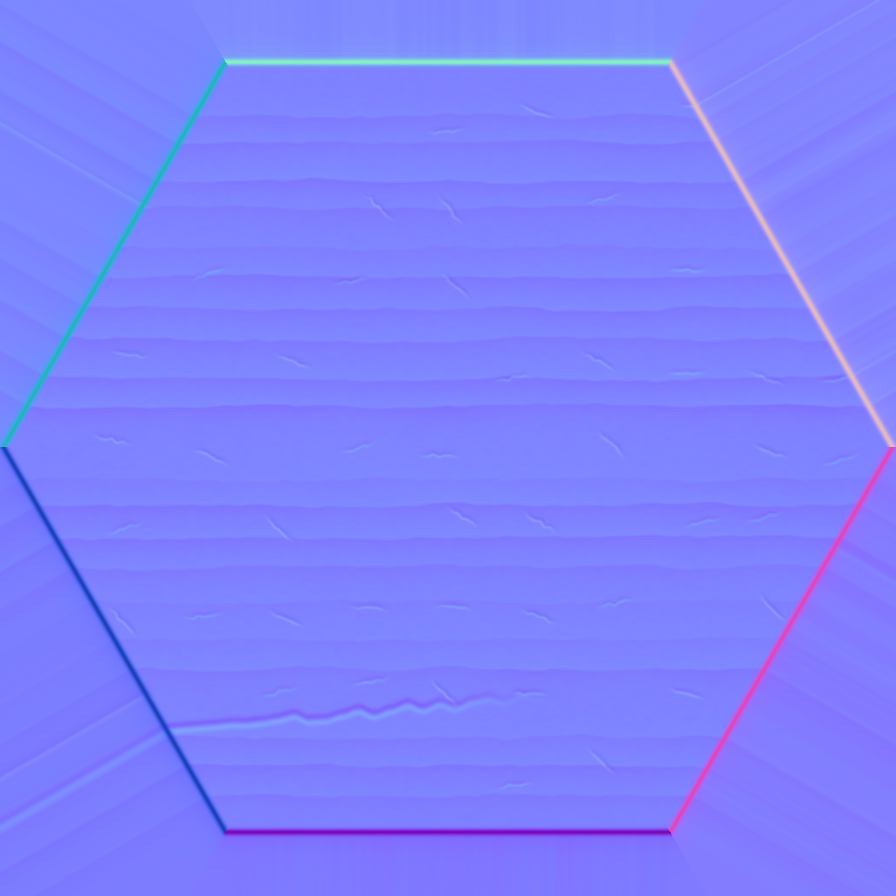
Give the GLSL for this texture map, as a Shadertoy shader.

```glsl
const float APOTHEM = 0.4297;
const float HALF_SIDE = 0.2480;
const vec2 CENTER = vec2(0.5, 0.501);
const float RIM_WIDTH = 0.0036;
const float RIM_SLOPE = 0.95;
const float LEDGE_SLOPE = 0.105;
const float CHIP_CELLS = 11.0;
const vec2 BASE_TILT = vec2(-0.006, 0.026);
const vec2 CRACK_START = vec2(0.185, 0.186);
const vec2 CRACK_END = vec2(0.64, 0.224);

// Height and strength of each horizontal ledge
const int LEDGE_COUNT = 20;
const vec2 LEDGES[LEDGE_COUNT] = vec2[](
    vec2(0.870, 0.7), vec2(0.841, 0.9), vec2(0.798, 1.0), vec2(0.770, 0.7),
    vec2(0.724, 0.5), vec2(0.691, 1.0), vec2(0.656, 1.0), vec2(0.621, 0.9),
    vec2(0.577, 1.0), vec2(0.547, 1.2), vec2(0.465, 0.5), vec2(0.436, 1.0),
    vec2(0.401, 1.0), vec2(0.367, 0.8), vec2(0.328, 0.4), vec2(0.286, 0.5),
    vec2(0.254, 0.9), vec2(0.177, 0.7), vec2(0.146, 0.9), vec2(0.111, 0.7));

float hash(vec2 p) {
    p = fract(p * vec2(0.1031, 0.1137));
    p += dot(p, p.yx + 33.33);
    return fract((p.x + p.y) * p.x * 17.0);
}

float noise(vec2 p) {
    vec2 i = floor(p), f = fract(p);
    f = f * f * (3.0 - 2.0 * f);
    return mix(mix(hash(i), hash(i + vec2(1, 0)), f.x),
               mix(hash(i + vec2(0, 1)), hash(i + vec2(1, 1)), f.x), f.y);
}

// Slope of the stacked ledges: pale lip above, shadow fading below
float ledgeSlope(vec2 p) {
    float slope = 0.0;
    for (int i = 0; i < LEDGE_COUNT; i++) {
        float seed = float(i) * 7.3;
        float wobble = 0.007 * (noise(vec2(p.x * 14.0, seed)) - 0.5)
                     + 0.003 * (noise(vec2(p.x * 60.0, seed + 3.0)) - 0.5);
        float below = LEDGES[i].x + wobble - p.y;
        float lip = 0.55 * exp(min(below, 0.0) / 0.011);
        float shade = -exp(-max(below, 0.0) / 0.014);
        float fade = 0.65 + 0.6 * noise(vec2(p.x * 10.0, seed + 5.0));
        slope += LEDGES[i].y * fade * mix(lip, shade, smoothstep(-0.002, 0.002, below));
    }
    return slope * LEDGE_SLOPE;
}

// Thin slanted chips scattered one per cell
vec2 chipSlope(vec2 p) {
    vec2 cell = floor(p * CHIP_CELLS);
    vec2 jitter = vec2(hash(cell + 3.0), hash(cell + 17.0)) - 0.5;
    vec2 q = fract(p * CHIP_CELLS) - 0.5 - 0.4 * jitter;
    float angle = mix(-0.85, 0.35, hash(cell + 41.0));
    vec2 along = vec2(cos(angle), sin(angle));
    vec2 across = vec2(-along.y, along.x);
    float u = dot(q, along), v = dot(q, across);
    v += 0.035 * (noise(vec2(u * 14.0, cell.x + cell.y * 5.0)) - 0.5);
    float taper = smoothstep(0.28, 0.08, abs(u));
    float line = exp(-v * v / 0.00035) - 0.5 * exp(-pow(v - 0.035, 2.0) / 0.0007);
    return across * line * taper * 0.2 * step(0.45, hash(cell + 59.0));
}

// Long ragged crack, shadowed above and lit below
float crackSlope(vec2 p) {
    float t = (p.x - CRACK_START.x) / (CRACK_END.x - CRACK_START.x);
    float rough = smoothstep(0.1, 0.4, t);
    float y = mix(CRACK_START.y, CRACK_END.y, t)
            + 0.012 * rough * (noise(vec2(p.x * 55.0, 2.0)) - 0.5);
    float d = p.y - y;
    float fade = smoothstep(-0.05, 0.02, t) * smoothstep(1.0, 0.55, t);
    return fade * (0.22 * exp(-pow((d + 0.003) / 0.0035, 2.0))
                 - 0.24 * exp(-pow((d - 0.004) / 0.0035, 2.0)));
}

vec2 surfaceSlope(vec2 p) {
    vec2 grain = vec2(noise(p * vec2(170, 210)), noise(p * vec2(130, 260) + 9.0)) - 0.5;
    float broad = noise(p * vec2(2.0, 11.0)) - 0.5;
    return BASE_TILT + grain * vec2(0.02, 0.025) + vec2(0.0, broad * 0.04)
         + vec2(0.0, ledgeSlope(p) + crackSlope(p)) + chipSlope(p);
}

void mainImage(out vec4 fragColor, in vec2 fragCoord) {
    vec2 p = fragCoord / iResolution.xy - CENTER;

    // Nearest hexagon side
    vec2 normal = vec2(0.0, 1.0);
    float reach = -1.0;
    for (int i = 0; i < 6; i++) {
        float a = radians(30.0 + 60.0 * float(i));
        vec2 n = vec2(cos(a), sin(a));
        if (dot(p, n) > reach) { reach = dot(p, n); normal = n; }
    }
    vec2 tangent = vec2(-normal.y, normal.x);
    float side = clamp(dot(p, tangent), -HALF_SIDE, HALF_SIDE);
    vec2 border = normal * APOTHEM + tangent * side;
    float inset = reach - APOTHEM;
    float outside = step(0.0, inset);
    float dist = mix(-inset, length(p - border), outside);

    // Border values stretch outward as streaks
    vec2 slope = surfaceSlope(mix(p, border, outside) + CENTER);
    float seed = dot(normal, vec2(11.0, 23.0)) + 40.0;
    float streak = noise(vec2(side * 45.0 + 50.0, seed)) + 0.6 * noise(vec2(side * 190.0 + 90.0, seed)) - 0.8;
    vec2 padding = slope * 0.6 + normal * vec2(0.03, 0.065) + normal.yx * streak * 0.025
                 + vec2(0.0, streak * 0.04);
    slope = mix(slope, padding, smoothstep(-0.001, 0.001, inset));

    // Bevelled rim and its outer glow
    float rim = exp(-pow(dist / RIM_WIDTH, 2.0));
    float glow = outside * 0.16 * exp(-dist / 0.014);
    slope = mix(slope + normal * glow, normal * RIM_SLOPE, rim);

    float z = sqrt(max(0.0, 1.0 - dot(slope, slope)));
    fragColor = vec4(0.5 + 0.5 * vec3(slope, z), 1.0);
}
```
